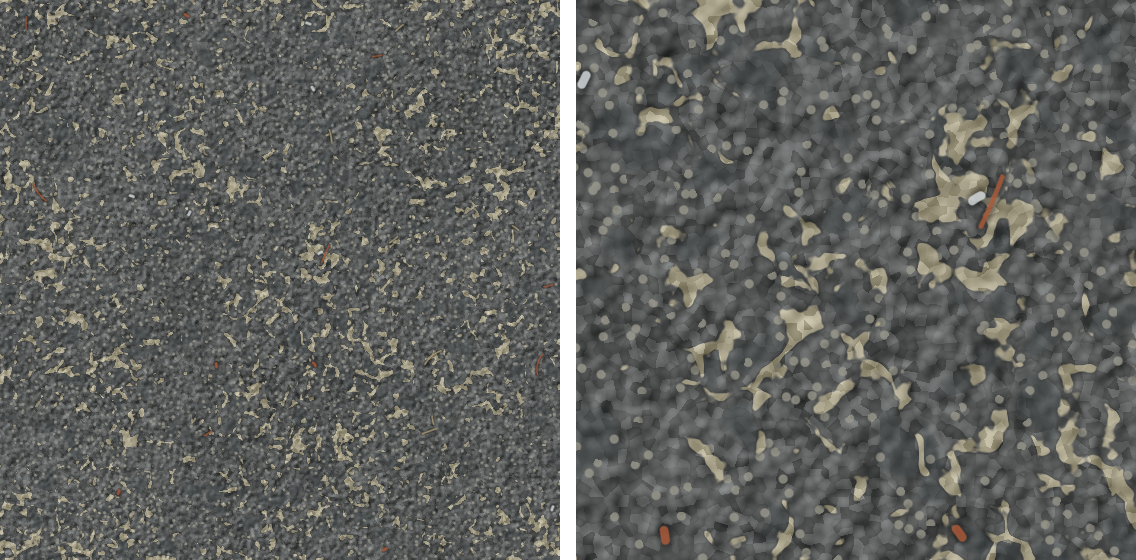
Left, the full canvas; right, a detail of the centre.
Reproduce this texture procedurally as a WebGL 1 fragment shader.

```glsl
precision highp float;
// Worn dark asphalt with pale sand caught between its stones.
// Cellular grains and an embossed noise make the grit, warped cell borders
// gather the sand, and a short loop strews needles and chips on top.

uniform vec2 u_resolution;

#define GRAIN_SCALE 175.0
#define RELIEF_SCALE 150.0
#define RELIEF_DEPTH 0.17
#define SPECK_SCALE 125.0
#define SPECK_SHARE 0.15
#define STONE_SCALE 30.0
#define SAND_SCALE 72.0
#define SAND_LEVEL 0.80
#define BASE_TONE 0.350
#define LITTER_COUNT 26

const vec3 ASPHALT_TINT = vec3(0.985, 1.01, 1.005);
const vec3 STONE_COLOR = vec3(0.265, 0.285, 0.290);
const vec3 SPECK_COLOR = vec3(0.62, 0.615, 0.565);
const vec3 SAND_COLOR = vec3(0.665, 0.635, 0.535);
const vec3 STRAW_COLOR = vec3(0.70, 0.64, 0.48);
const vec3 RUST_COLOR = vec3(0.66, 0.35, 0.22);
const vec3 CHIP_COLOR = vec3(0.82, 0.84, 0.85);

float hash(vec2 p) {
  vec3 q = fract(p.xyx * 0.1031);
  q += dot(q, q.yzx + 33.33);
  return fract((q.x + q.y) * q.z);
}

vec2 hash2(vec2 p) {
  return vec2(hash(p), hash(p + 57.0));
}

float noise(vec2 p) {
  vec2 cell = floor(p), f = fract(p);
  f = f * f * (3.0 - 2.0 * f);
  float low = mix(hash(cell), hash(cell + vec2(1.0, 0.0)), f.x);
  float high = mix(hash(cell + vec2(0.0, 1.0)), hash(cell + 1.0), f.x);
  return mix(low, high, f.y);
}

float fbm(vec2 p) {
  float sum = 0.0, weight = 0.57;
  for (int i = 0; i < 3; i++) {
    sum += weight * noise(p);
    p = mat2(1.6, 1.2, -1.2, 1.6) * p + 19.0;
    weight *= 0.5;
  }
  return sum;
}

// Nearest distance, second distance and random value of the nearest cell
vec3 cells(vec2 p) {
  vec2 home = floor(p);
  vec3 best = vec3(8.0, 8.0, 0.0);
  for (int y = -1; y <= 1; y++) {
    for (int x = -1; x <= 1; x++) {
      vec2 cell = home + vec2(float(x), float(y));
      float d = length(cell + hash2(cell) - p);
      if (d < best.x) best = vec3(d, best.x, hash(cell + 113.0));
      else best.y = min(best.y, d);
    }
  }
  return best;
}

// Uneven wear over the whole surface
float wear(vec2 p) {
  return sin(p.x * 7.0 + 2.0 * sin(p.y * 5.0)) * 0.5
       + sin(p.y * 11.0 - p.x * 6.0 + 1.7 * sin(p.x * 9.0)) * 0.5;
}

// Bent needles and small chips
vec3 addLitter(vec3 color, vec2 p, float pixel) {
  for (int i = 0; i < LITTER_COUNT; i++) {
    vec2 seed = vec2(float(i) * 7.0 + 3.0, 41.0);
    float kind = hash(seed + 5.0);
    float angle = 6.2832 * hash(seed + 11.0);
    float isChip = step(0.5, kind);
    float halfLength = mix(0.006 + 0.013 * hash(seed + 17.0), 0.003, isChip);
    float halfWidth = mix(0.0014, 0.0026, isChip);
    vec2 q = p - hash2(seed);
    q = vec2(cos(angle) * q.x + sin(angle) * q.y, cos(angle) * q.y - sin(angle) * q.x);
    q.y += (hash(seed + 23.0) - 0.5) * 30.0 * q.x * q.x;
    float d = length(vec2(max(abs(q.x) - halfLength, 0.0), q.y)) - halfWidth;
    vec3 tint = kind < 0.28 ? STRAW_COLOR : (kind < 0.66 ? RUST_COLOR : CHIP_COLOR);
    color *= 1.0 - 0.3 * (1.0 - smoothstep(0.0, 0.004, d));
    color = mix(color, tint, 0.85 * (1.0 - smoothstep(-pixel, pixel, d)));
  }
  return color;
}

void main() {
  vec2 p = gl_FragCoord.xy / u_resolution.y;
  float pixel = 1.0 / u_resolution.y;

  // Fine grit lit from the upper left
  vec3 grain = cells(p * GRAIN_SCALE);
  vec2 r = p * RELIEF_SCALE;
  float relief = noise(r) - noise(r + vec2(-0.5, 0.5));
  float tone = BASE_TONE + 0.016 * wear(p);
  tone += 0.15 * (grain.z - 0.5) - 0.06 * (grain.x - 0.4);
  tone += 0.15 * (fbm(p * 85.0 + 7.0) - 0.5) + RELIEF_DEPTH * relief;
  vec3 color = tone * ASPHALT_TINT;

  // Smoother dark stones
  vec2 warp = vec2(noise(p * 45.0), noise(p * 45.0 + 31.0)) - 0.5;
  vec3 stone = cells(p * STONE_SCALE + 0.9 * warp);
  float stoneMask = step(0.66, stone.z) * (1.0 - smoothstep(0.22, 0.48, stone.x));
  color = mix(color, STONE_COLOR + 0.10 * relief, 0.6 * stoneMask);

  // Scattered pale grains
  vec3 speck = cells(p * SPECK_SCALE + 63.0);
  float speckEdge = SPECK_SCALE * pixel;
  float speckMask = step(1.0 - SPECK_SHARE, speck.z)
                  * (1.0 - smoothstep(0.34 - speckEdge, 0.34 + speckEdge, speck.x));
  color = mix(color, SPECK_COLOR, 0.75 * speckMask);

  // Sand in the crevices, broken into crumbs and patches
  float crevice = 1.0 - smoothstep(0.05, 0.32, stone.y - stone.x);
  float sand = fbm(p * SAND_SCALE) + 0.22 * crevice + 0.5 * (fbm(p * 9.0 + 3.0) - 0.5);
  color *= 1.0 - 0.14 * smoothstep(SAND_LEVEL - 0.16, SAND_LEVEL, sand);
  float sandMask = smoothstep(SAND_LEVEL, SAND_LEVEL + 0.08, sand);
  vec3 sandTone = SAND_COLOR + 0.20 * (grain.z - 0.5) + 0.18 * relief;
  color = mix(color, sandTone, 0.9 * sandMask);

  gl_FragColor = vec4(addLitter(color, p, pixel), 1.0);
}
```
